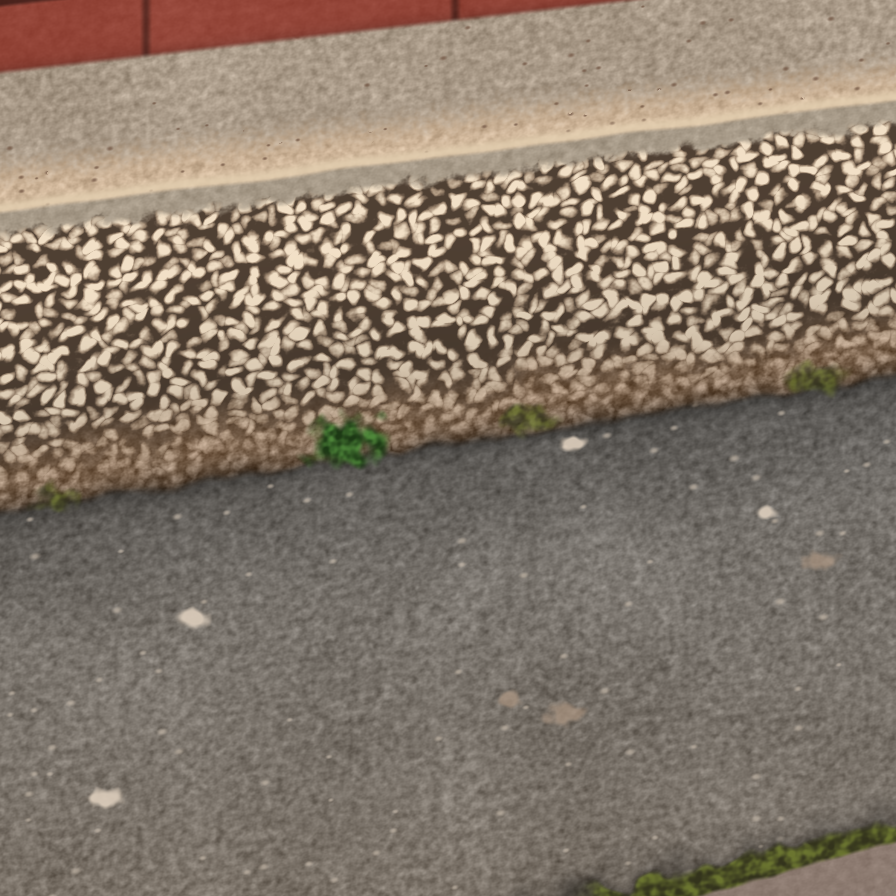
Write a WebGL 2 fragment shader that draws this texture.

```glsl
#version 300 es
precision highp float;
// A pebble-dashed wall under a sloping ledge and red bricks, beside worn asphalt.
// Tilted lines split the canvas into bands; soft round stones and gradient noise
// give the grain, and noisy ellipses make the weeds and loose chips.
uniform vec2 u_resolution;
out vec4 fragColor;

vec2 hash2(vec2 p) {
  vec3 q = fract(p.xyx * vec3(0.1031, 0.1030, 0.0973));
  q += dot(q, q.yzx + 33.33);
  return fract((q.xx + q.yz) * q.zy);
}

float gradientNoise(vec2 p) {
  vec2 i = floor(p), f = fract(p), u = f * f * f * (f * (f * 6.0 - 15.0) + 10.0);
  vec2 o = vec2(0, 1);
  float a = dot(hash2(i) * 2.0 - 1.0, f);
  float b = dot(hash2(i + o.yx) * 2.0 - 1.0, f - o.yx);
  float c = dot(hash2(i + o.xy) * 2.0 - 1.0, f - o.xy);
  float d = dot(hash2(i + 1.0) * 2.0 - 1.0, f - 1.0);
  return mix(mix(a, b, u.x), mix(c, d, u.x), u.y);
}

float fbm(vec2 p) {
  float sum = 0.0, amp = 1.0;
  for (int i = 0; i < 3; i++) {
    sum += amp * gradientNoise(p);
    p = p * 2.03 + 17.0;
    amp *= 0.6;
  }
  return sum;
}

// Brightness of rounded, unequal stones fading into the pits between them
float stones(vec2 p) {
  vec2 cell = floor(p);
  float glow = 0.0;
  for (int y = -1; y <= 1; y++)
    for (int x = -1; x <= 1; x++) {
      vec2 c = cell + vec2(x, y), r = hash2(c + 40.0), k = hash2(c + 91.0);
      vec2 v = p - c - r;
      float turn = 6.283 * k.y;
      v = mat2(cos(turn), -sin(turn), sin(turn), cos(turn)) * v * vec2(1.0);
      float d = length(v * vec2(0.85, 1.35));
      glow = max(glow, (0.5 + 0.5 * k.x) * (1.0 - smoothstep(0.12, 0.78, d)));
    }
  return glow;
}

float above(float d) { return smoothstep(-0.003, 0.003, d); }

float blob(vec2 p, vec2 center, vec2 radius, float rough) {
  return 1.0 - smoothstep(0.45, 1.15, length((p - center) / radius) + rough);
}

// Small soft specks, at most one in each grid cell
float chips(vec2 p, float density) {
  vec2 cell = floor(p), r = hash2(cell + 7.0);
  vec2 v = fract(p) - 0.3 - 0.4 * r;
  float size = 0.14 + 0.14 * r.y;
  return step(hash2(cell + 63.0).x, density)
       * (1.0 - smoothstep(0.1, 1.0, length(v * vec2(0.8, 1.2)) / size));
}

void main() {
  vec2 p = gl_FragCoord.xy / u_resolution;
  vec2 q = vec2(p.x, p.y - 0.14 * p.x);
  float fine = gradientNoise(q * vec2(150, 170));
  float grain = fbm(q * vec2(75, 90));
  float patches = fbm(p * 7.0);

  // Signed heights above the tilted boundaries
  float brick = p.y - 0.919 - 0.115 * p.x;
  float ledge = p.y - 0.763 - 0.125 * p.x + 0.003 * gradientNoise(p * 12.0);
  float foot = p.y - 0.428 - 0.152 * p.x + 0.010 * gradientNoise(p * 28.0);
  float kerb = p.y - 0.28 * (p.x - 0.78) + 0.004 * gradientNoise(p * 40.0);
  float verge = p.y - 0.24 * (p.x - 0.65) + 0.03 * gradientNoise(p * 32.0);

  // Asphalt, darker towards the wall and warmer away from it
  vec3 road = mix(vec3(0.485, 0.45, 0.41), vec3(0.465, 0.45, 0.43), p.y * 2.0);
  road += 0.13 * grain + 0.10 * fine + 0.05 * patches;
  road *= 1.0 - 0.17 * smoothstep(-0.17, -0.02, foot);
  road *= 1.0 - 0.4 * exp(-abs(foot) / 0.012);
  road = mix(road, vec3(0.78, 0.73, 0.67), 0.65 * chips(q * 42.0, 0.10));
  float wobble = 0.7 * gradientNoise(p * 80.0);
  float pale = blob(p, vec2(0.118, 0.109), vec2(0.021, 0.011), wobble)
             + blob(p, vec2(0.215, 0.310), vec2(0.020, 0.012), wobble)
             + blob(p, vec2(0.638, 0.505), vec2(0.016, 0.009), wobble)
             + blob(p, vec2(0.854, 0.428), vec2(0.014, 0.007), wobble);
  float dull = blob(p, vec2(0.629, 0.203), vec2(0.025, 0.014), wobble)
             + blob(p, vec2(0.915, 0.374), vec2(0.022, 0.011), wobble)
             + blob(p, vec2(0.569, 0.220), vec2(0.014, 0.011), wobble);
  road = mix(road, vec3(0.68, 0.59, 0.51), 0.7 * min(dull, 1.0));
  road = mix(road, vec3(0.87, 0.81, 0.74), 0.9 * min(pale, 1.0));

  // Pebble dash, fading to brown grit at its foot
  vec2 warp = vec2(gradientNoise(q * 60.0), gradientNoise(q * 60.0 + 31.0));
  float lit = stones(q * vec2(60, 68) + 0.55 * warp);
  lit = clamp(lit * 1.25 - 0.08 + 0.28 * grain + 0.18 * patches, 0.0, 1.0);
  vec3 wall = mix(vec3(0.31, 0.25, 0.20), vec3(0.62, 0.53, 0.44), smoothstep(0.0, 0.4, lit));
  wall = mix(wall, vec3(0.95, 0.88, 0.78), smoothstep(0.25, 0.82, lit));
  wall *= mix(0.88, 1.0, smoothstep(0.06, 0.25, foot));
  vec3 grit = vec3(0.58, 0.48, 0.39) + 0.20 * grain + 0.22 * (lit - 0.5);
  wall = mix(grit, wall, smoothstep(0.015, 0.11, foot + 0.03 * patches));
  wall *= 1.0 - 0.5 * exp(-max(foot, 0.0) / 0.012);

  // Ledge: grey face, cream lip, speckled sandy strip, then concrete
  vec3 face = vec3(0.65, 0.60, 0.53) + 0.10 * grain;
  vec3 sand = vec3(0.80, 0.70, 0.59) + 0.13 * grain + 0.08 * fine;
  vec3 slab = vec3(0.66, 0.60, 0.53) + 0.13 * grain + 0.09 * fine + 0.04 * patches;
  float strip = smoothstep(0.025, 0.07, ledge + 0.012 * p.x + 0.02 * grain);
  vec3 top = mix(sand, slab, strip);
  top = mix(top, vec3(0.45, 0.34, 0.27), 0.75 * chips(q * 62.0, 0.22 - 0.17 * strip));
  top = mix(top, vec3(0.89, 0.81, 0.69), 0.85 * exp(-pow((ledge - 0.005) / 0.007, 2.0)));
  vec3 color = mix(road, wall, smoothstep(-0.006, 0.006, foot));
  float rim = ledge + 0.025 + 0.016 * gradientNoise(p * 36.0) + 0.006 * grain;
  color = mix(color, face, smoothstep(-0.006, 0.006, rim));
  color = mix(color, top, above(ledge));

  // Bricks with narrow dark joints
  float joint = min(abs(p.x - 0.163), abs(p.x - 0.508));
  vec3 clay = vec3(0.58, 0.27, 0.22) + 0.04 * grain + 0.03 * patches;
  clay *= mix(0.62, 1.0, smoothstep(0.0, 0.008, joint));
  clay *= 1.0 - 0.5 * above(brick - 0.074) - 0.2 * exp(-max(brick, 0.0) / 0.006);
  color = mix(color, clay, smoothstep(-0.004, 0.004, brick));

  // Weeds at the wall foot, moss and kerb in the lower right corner
  float leaf = smoothstep(-0.4, 0.5, gradientNoise(p * 75.0) + 0.5 * fine);
  float ragged = 1.1 * gradientNoise(p * 48.0);
  float weed = blob(p, vec2(0.388, 0.506), vec2(0.044, 0.032), ragged);
  float sprigs = blob(p, vec2(0.590, 0.532), vec2(0.032, 0.019), ragged)
               + blob(p, vec2(0.911, 0.577), vec2(0.038, 0.017), ragged)
               + blob(p, vec2(0.062, 0.444), vec2(0.025, 0.015), ragged);
  vec3 mossy = mix(vec3(0.20, 0.20, 0.11), vec3(0.42, 0.46, 0.19), leaf);
  color = mix(color, mix(vec3(0.11, 0.22, 0.08), vec3(0.31, 0.53, 0.23), leaf), weed);
  color = mix(color, mossy, 0.8 * min(sprigs, 1.0));
  color *= 1.0 - 0.4 * smoothstep(0.48, 0.62, p.x) * exp(-abs(verge) / 0.014);
  color = mix(color, mossy, smoothstep(-0.006, 0.006, -verge) * smoothstep(0.63, 0.68, p.x));
  color = mix(color, vec3(0.55, 0.48, 0.44) + 0.06 * grain, above(-kerb));
  fragColor = vec4(clamp(color, 0.0, 1.0), 1.0);
}
```
